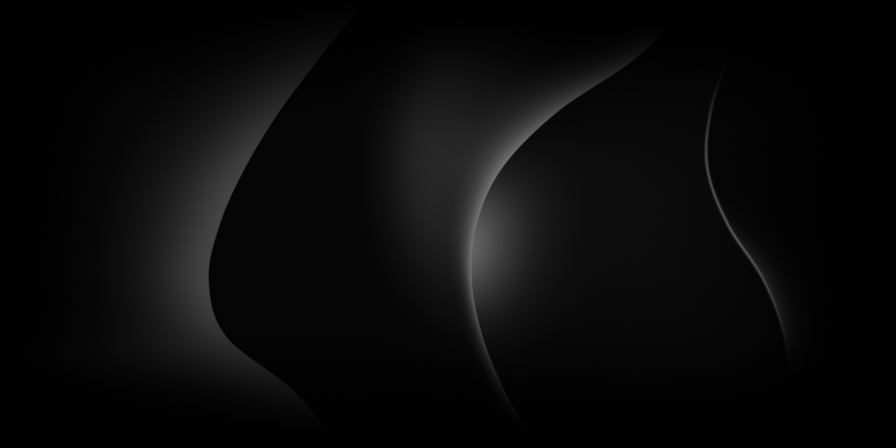
Reproduce this background procedurally as a Shadertoy shader.

```glsl
// Three dark curved sheets with softly lit edges on a near-black ground.
// Each edge is a spline x(y); its slope-corrected signed distance drives
// rim lines and falloffs, which fade along the height.

// Signed distance (positive to the right) to a spline with even steps in y.
float edgeDistance(vec2 p, float knots[9]) {
    float s = clamp(p.y, 0.0, 0.9999) * 8.0;
    int i = int(s);
    float t = fract(s);
    float a = knots[max(i - 1, 0)];
    float b = knots[i];
    float c = knots[i + 1];
    float d = knots[min(i + 2, 8)];
    float k1 = 0.5 * (c - a);
    float k2 = a - 2.5 * b + 2.0 * c - 0.5 * d;
    float k3 = 0.5 * (d - a) + 1.5 * (b - c);
    float x = b + t * (k1 + t * (k2 + t * k3));
    float slope = 8.0 * (k1 + t * (2.0 * k2 + t * 3.0 * k3));
    return (p.x - x) / sqrt(1.0 + slope * slope);
}

// Rises from low0 to low1, then falls from high0 to high1.
float fade(float v, float low0, float low1, float high0, float high1) {
    return smoothstep(low0, low1, v) * (1.0 - smoothstep(high0, high1, v));
}

float bell(float v) {
    return exp(-v * v);
}

// Light that decays with distance; sharpness shapes the shoulder.
float falloff(float d, float width, float sharpness) {
    return exp(-pow(max(d, 0.0) / width, sharpness));
}

void mainImage(out vec4 fragColor, in vec2 fragCoord) {
    vec2 p = fragCoord / iResolution.y;
    float y = p.y;
    float pixel = 1.0 / iResolution.y;

    float leftEdge = edgeDistance(p, float[9](
        0.75, 0.658, 0.504, 0.466, 0.491, 0.547, 0.623, 0.716, 0.805));
    float midEdge = edgeDistance(p, float[9](
        1.194, 1.127, 1.077, 1.053, 1.064, 1.121, 1.244, 1.425, 1.53));
    float rightEdge = edgeDistance(p, float[9](
        1.76, 1.762, 1.75, 1.704, 1.624, 1.579, 1.586, 1.626, 1.68));

    float pastLeft = smoothstep(-pixel, pixel, leftEdge);
    float pastMid = smoothstep(-pixel, pixel, midEdge);
    float pastRight = smoothstep(-pixel, pixel, rightEdge);

    // Ground, darkening toward the border
    float light = 0.018 * fade(p.x, 0.0, 0.4, 1.55, 2.0) * fade(y, 0.0, 0.3, 0.7, 1.0);

    // Wide glow on the left sheet
    light += (1.0 - pastLeft) * 0.25 * falloff(-leftEdge, 0.13, 1.4)
           * fade(y, 0.0, 0.4, 0.55, 1.04);

    // Soft fold left of the middle edge
    float fold = p.x - 0.95 - 0.6 * (y - 0.62) * (y - 0.62);
    float foldWidth = fold < 0.0 ? 0.095 : mix(0.07, 0.2, smoothstep(0.5, 0.9, y));
    light += pastLeft * (1.0 - pastMid) * 0.115 * bell(fold / foldWidth)
           * fade(y, 0.15, 0.6, 0.65, 1.0);

    // Bright rim of the middle edge, wider toward the top
    float rimWidth = mix(0.013, 0.055, smoothstep(0.3, 0.75, y));
    light += (1.0 - pastMid) * 0.43 * falloff(-midEdge, rimWidth, 1.1)
           * fade(y, 0.0, 0.45, 0.62, 0.97);

    // Highlight and faint sheen on the sheet right of the middle edge
    light += pastMid * 0.36 * falloff(midEdge, 0.11, 1.4) * bell((y - 0.45) / 0.14);
    light += pastMid * (1.0 - pastRight) * 0.025
           * bell((p.x - 1.45) / 0.25) * fade(y, 0.05, 0.45, 0.55, 0.95);

    // Thin right line with a faint glow beyond its lower half
    light += 0.27 * bell(rightEdge / 0.0035) * fade(y, 0.18, 0.5, 0.62, 0.88);
    light += pastRight * 0.13 * falloff(rightEdge, 0.025, 1.0)
           * fade(y, 0.15, 0.35, 0.38, 0.6);

    // Hash grain below one tone step hides banding
    float grain = fract(sin(dot(fragCoord, vec2(12.99, 78.23))) * 43758.5) - 0.5;
    fragColor = vec4(vec3(light + grain / 255.0), 1.0);
}
```
